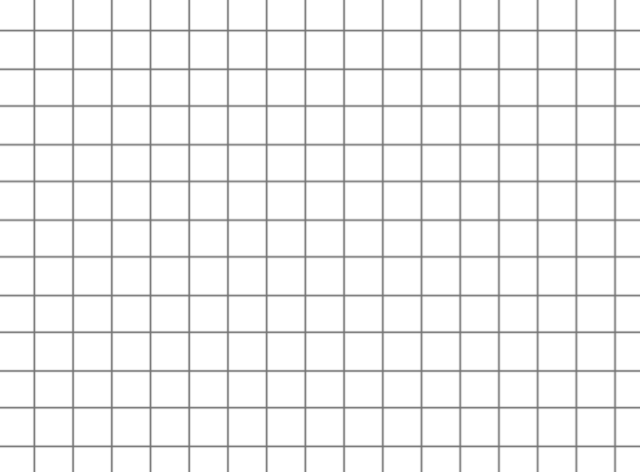
This pattern is drawn by a Shadertoy shader. Its source:

```glsl
// Signed distance to the nearest line of an evenly spaced set
float lineDistance(float x, float first, float period) {
    float t = x - first;
    return t - period * round(t / period);
}

// Soft-edged stroke that keeps its total ink as it widens
float stroke(float d, float softness) {
    float sigma = max(mix(0.0016, 0.0018, softness), 0.45 / iResolution.y);
    return 0.94 * (0.0016 / sigma) * exp(-0.5 * d * d / (sigma * sigma));
}

void mainImage(out vec4 fragColor, in vec2 fragCoord) {
    vec2 uv = fragCoord / iResolution.xy;
    float aspect = iResolution.x / iResolution.y;

    // Columns, softening toward the right
    float dx = lineDistance(uv.x, 0.05371, 0.06049) * aspect;
    float column = stroke(dx, smoothstep(0.3, 1.0, uv.x));

    // Rows in pairs with alternating spacing, softest above the middle
    float dy = min(abs(lineDistance(uv.y, 0.05423, 0.15979)),
                   abs(lineDistance(uv.y, 0.13624, 0.15979)));
    float row = stroke(dy, 1.0 - smoothstep(0.05, 0.35, abs(uv.y - 0.6)));

    // Grey ink on white paper, joined at the crossings
    float ink = 1.0 - (1.0 - column) * (1.0 - row);
    fragColor = vec4(mix(vec3(1.0), vec3(0.45), ink), 1.0);
}
```
